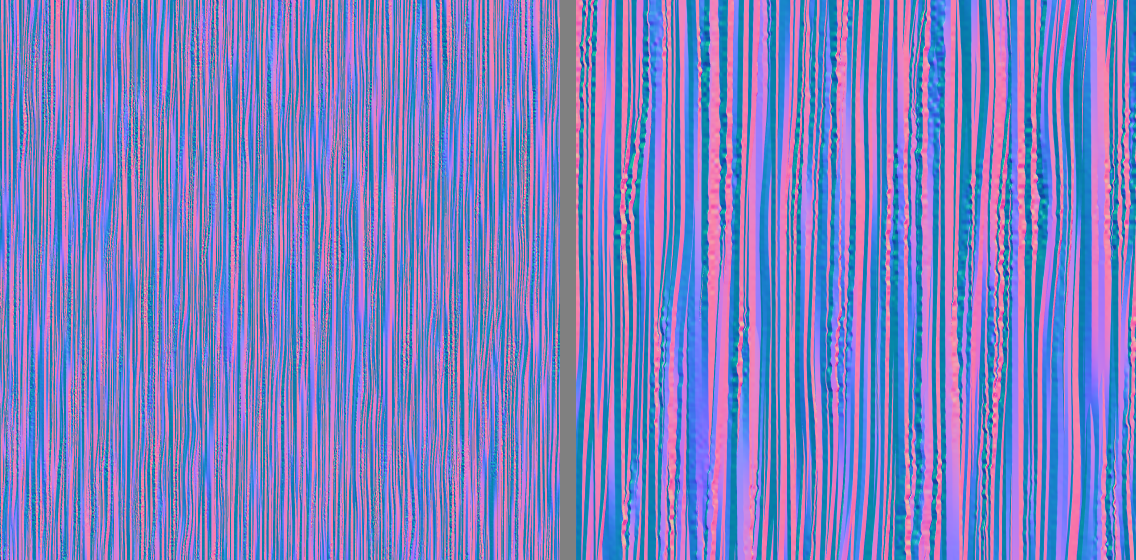
Left, the full canvas; right, a detail of the centre.
Reproduce this texture map procedurally as a WebGL 1 fragment shader.

```glsl
precision highp float;

// Tangent-space normal map of a fibrous surface with long upright strands.
// Three layers of faceted strands overlap by maximum height; the slopes of
// that height field are limited, turned into normals and encoded as colour.

uniform vec2 u_resolution;

float hash(vec2 cell) {
  vec3 q = fract(cell.xyx * 0.1031);
  q += dot(q, q.yzx + 33.33);
  return fract((q.x + q.y) * q.z);
}

float noise(vec2 p) {
  vec2 cell = floor(p);
  vec2 f = fract(p);
  f = f * f * (3.0 - 2.0 * f);
  float low = mix(hash(cell), hash(cell + vec2(1.0, 0.0)), f.x);
  float high = mix(hash(cell + vec2(0.0, 1.0)), hash(cell + 1.0), f.x);
  return mix(low, high, f.y);
}

// Random height along one column, shifted so that rows never line up
float columnHeight(float column, float y) {
  y += 7.0 * hash(vec2(column, 91.0));
  float row = floor(y);
  return mix(hash(vec2(column, row)), hash(vec2(column, row + 1.0)),
             smoothstep(0.0, 1.0, y - row));
}

// Flat facets between neighbouring columns, centred on zero
float strands(float x, float y) {
  float column = floor(x);
  return mix(columnHeight(column, y), columnHeight(column + 1.0, y),
             x - column) - 0.5;
}

float surfaceHeight(vec2 p) {
  // Slow drift, short leaning kinks, and crumbs along narrow tears
  float drift = 0.009 * (noise(p * vec2(9.0, 4.0) + 5.0) - 0.5);
  float kink = 0.007 * (noise(vec2((p.x - 0.06 * p.y) * 36.0, p.y * 13.0) + 70.0) - 0.5);
  float lean = p.x - 0.07 * p.y + kink;
  float torn = smoothstep(0.52, 0.85, noise(vec2(lean * 85.0, p.y * 11.0) + 40.0));
  float crumbs = 0.5 * noise(p * vec2(190.0, 120.0))
               + 0.5 * noise(p.yx * vec2(330.0, 410.0) + 9.0) - 0.5;

  float top = -1.0;
  for (int i = 0; i < 3; i++) {
    float layer = float(i);
    float density = 250.0 + 70.0 * layer;
    float x = p.x + drift * (layer - 0.6) + 0.5 * kink * layer
            - 0.012 * layer * p.y + crumbs * (0.0003 + 0.0022 * torn);
    float fibre = strands(x * density + 411.0 * layer, p.y * 3.6);
    float lift = strands((x - 0.03 * layer * p.y) * 75.0 + 97.0 * layer + 800.0,
                         p.y * 6.0);
    top = max(top, fibre * 10.0 / density + 0.014 * lift);
  }
  return top + 0.0012 * (0.15 + torn) * crumbs;
}

vec3 surfaceNormal(vec2 p) {
  float stepSize = 0.0005;
  float here = surfaceHeight(p);
  vec2 slope = vec2(surfaceHeight(p + vec2(stepSize, 0.0)),
                    surfaceHeight(p + vec2(0.0, stepSize))) - here;
  slope = clamp(slope / stepSize, vec2(-2.9, -1.8), vec2(2.9, 1.8));
  return normalize(vec3(-slope, 1.0));
}

void main() {
  // Average three samples across the pixel to smooth the creases
  vec3 normal = vec3(0.0);
  for (int i = 0; i < 3; i++) {
    vec2 offset = vec2(float(i) - 1.0, 0.5 * float(i) - 0.5) / 3.0;
    normal += surfaceNormal((gl_FragCoord.xy + offset) / u_resolution) / 3.0;
  }
  gl_FragColor = vec4(normal * 0.5 + 0.5, 1.0);
}
```
